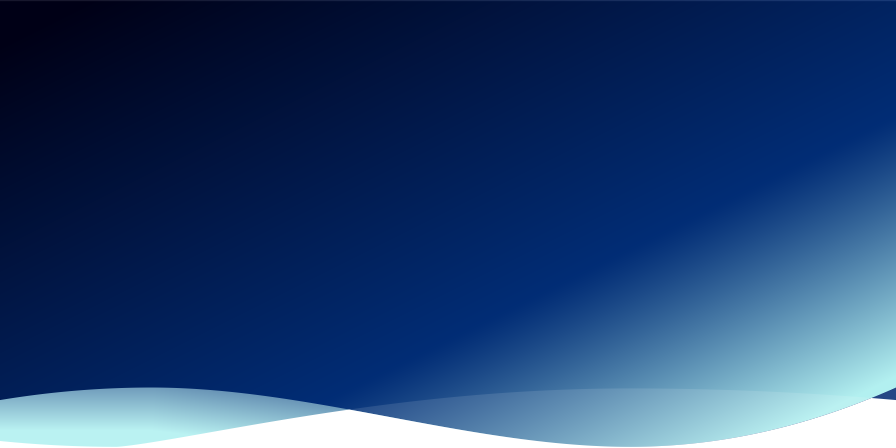
Give the GLSL for this background, as a WebGL 1 fragment shader.

```glsl
precision highp float;
// A deep blue diagonal gradient that brightens to pale cyan at the lower right,
// above two crossing swells: one opaque, one a faint veil, with white below both.
// The swell outlines are eased curves; all lengths are fractions of the canvas.

uniform vec2 u_resolution;

// Outline height: heights holds start, first turn, second turn and end values.
float swell(float x, vec2 turns, vec4 heights, float skew) {
  float before = max(0.0, 1.0 - x / turns.x);
  float after = max(0.0, (x - turns.y) / (1.0 - turns.y));
  float between = clamp((x - turns.x) / (turns.y - turns.x), 0.0, 1.0);
  float ease = smoothstep(0.0, 1.0, pow(between, skew));
  return mix(heights.y, heights.z, ease)
    + (heights.x - heights.y) * before * before
    + (heights.w - heights.z) * after * after;
}

// Coverage below a height, softened over one pixel.
float below(float height, float y) {
  return clamp((height - y) * u_resolution.y + 0.5, 0.0, 1.0);
}

// Diagonal sky, from near black through blue to cyan.
vec3 sky(vec2 uv) {
  float diagonal = 0.5 * (uv.x + 1.0 - uv.y);
  float rise = clamp((diagonal - 0.05) / 0.58, 0.0, 1.0);
  float glow = clamp((diagonal - 0.63) / 0.29, 0.0, 1.0);
  vec3 blue = mix(vec3(0.0, 0.0, 0.085), vec3(0.005, 0.175, 0.46), rise);
  return mix(blue, vec3(0.70, 0.94, 0.94), pow(glow, 1.15));
}

void main() {
  vec2 uv = gl_FragCoord.xy / u_resolution;
  float frontHeight = swell(uv.x, vec2(0.169, 0.703), vec4(0.107, 0.135, 0.0026, 0.135), 1.0);
  float veilHeight = swell(uv.x, vec2(0.13, 0.703), vec4(0.0156, 0.0026, 0.133, 0.107), 0.66);
  float front = below(frontHeight, uv.y);
  float veil = below(veilHeight, uv.y);

  // Faint rim along the top edge
  vec3 color = sky(uv);
  color += 0.09 * (1.0 - below(0.9974, uv.y));

  // Translucent veil, then the opaque swell with its pale lower left
  color = mix(color, vec3(1.0), 0.11 * veil);
  float pale = 1.2 - 5.2 * uv.y - 1.2 * max(0.0, uv.x - 0.17);
  vec3 water = mix(vec3(0.15, 0.28, 0.52), vec3(0.73, 0.95, 0.95), clamp(pale, 0.0, 1.0));
  color = mix(color, water, front);

  // White foreground under both outlines
  color = mix(color, vec3(1.0), min(front, veil));
  gl_FragColor = vec4(color, 1.0);
}
```
